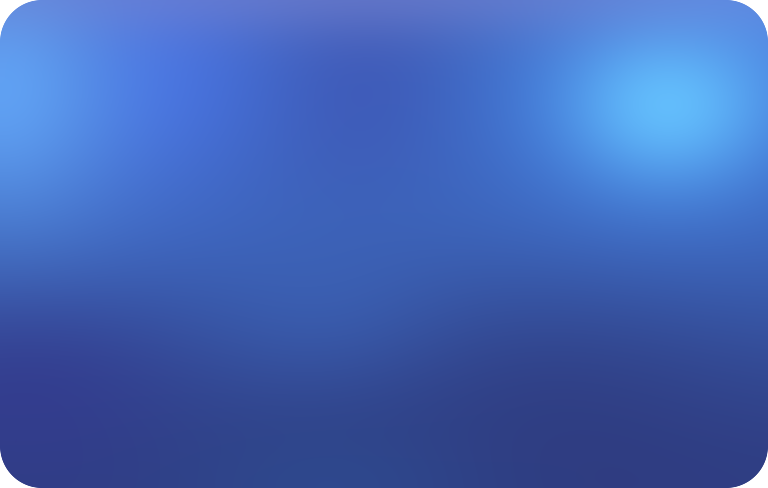
Reproduce this background procedurally as a Shadertoy shader.

```glsl
// A soft blue mesh gradient on a rounded card over white.
// A vertical fade is tinted by a stack of elliptical Gaussian glows,
// then clipped with a rounded-box distance function.

#define CORNER_RADIUS 0.086
#define NIGHT_BLUE vec3(0.185, 0.245, 0.52)
#define MID_BLUE vec3(0.235, 0.39, 0.72)
#define ROYAL_BLUE vec3(0.28, 0.44, 0.88)
#define SKY_BLUE vec3(0.38, 0.64, 0.96)
#define AZURE vec3(0.26, 0.48, 0.87)
#define CYAN_CORE vec3(0.39, 0.75, 0.99)
#define INDIGO vec3(0.24, 0.33, 0.69)
#define LILAC vec3(0.52, 0.54, 0.84)

// Tint a colour inside an elliptical Gaussian falloff
vec3 glow(vec3 base, vec2 uv, vec2 center, vec2 radius, vec3 tint, float strength) {
    vec2 d = (uv - center) / radius;
    return mix(base, tint, strength * exp(-dot(d, d)));
}

float roundedBox(vec2 p, vec2 halfSize, float radius) {
    vec2 q = abs(p) - halfSize + radius;
    return length(max(q, 0.0)) + min(max(q.x, q.y), 0.0) - radius;
}

vec3 meshGradient(vec2 uv) {
    vec3 color = mix(NIGHT_BLUE, MID_BLUE, smoothstep(0.0, 0.6, uv.y));

    // Lower half: dark corners and a lighter central column
    color = glow(color, uv, vec2(0.03, 0.20), vec2(0.20, 0.20), vec3(0.20, 0.22, 0.55), 0.7);
    color = glow(color, uv, vec2(0.72, 0.12), vec2(0.25, 0.30), vec3(0.18, 0.225, 0.49), 0.6);
    color = glow(color, uv, vec2(0.42, 0.42), vec2(0.15, 0.20), MID_BLUE, 0.5);
    color = glow(color, uv, vec2(0.43, 0.00), vec2(0.20, 0.15), vec3(0.18, 0.29, 0.56), 0.8);

    // Upper half: indigo centre, left light, right light
    color = glow(color, uv, vec2(0.48, 0.83), vec2(0.16, 0.22), INDIGO, 0.9);
    color = glow(color, uv, vec2(0.20, 0.85), vec2(0.18, 0.27), ROYAL_BLUE, 0.9);
    color = glow(color, uv, vec2(0.00, 0.82), vec2(0.16, 0.28), SKY_BLUE, 0.95);
    color = glow(color, uv, vec2(0.87, 0.78), vec2(0.27, 0.26), AZURE, 0.95);
    color = glow(color, uv, vec2(1.00, 1.00), vec2(0.25, 0.22), vec3(0.32, 0.56, 0.93), 0.7);
    color = glow(color, uv, vec2(0.87, 0.785), vec2(0.13, 0.16), CYAN_CORE, 0.95);

    // Pale lilac haze along the top edge
    return glow(color, uv, vec2(0.45, 1.02), vec2(0.75, 0.10), LILAC, 0.48);
}

void mainImage(out vec4 fragColor, in vec2 fragCoord) {
    vec2 uv = fragCoord / iResolution.xy;
    vec2 halfSize = 0.5 * vec2(iResolution.x / iResolution.y, 1.0);
    vec2 p = (uv - 0.5) * 2.0 * halfSize;

    // Clip to the card with a one-pixel soft edge
    float edge = 0.5 / iResolution.y;
    float card = 1.0 - smoothstep(-edge, edge, roundedBox(p, halfSize, CORNER_RADIUS));
    fragColor = vec4(mix(vec3(1.0), meshGradient(uv), card), 1.0);
}
```
